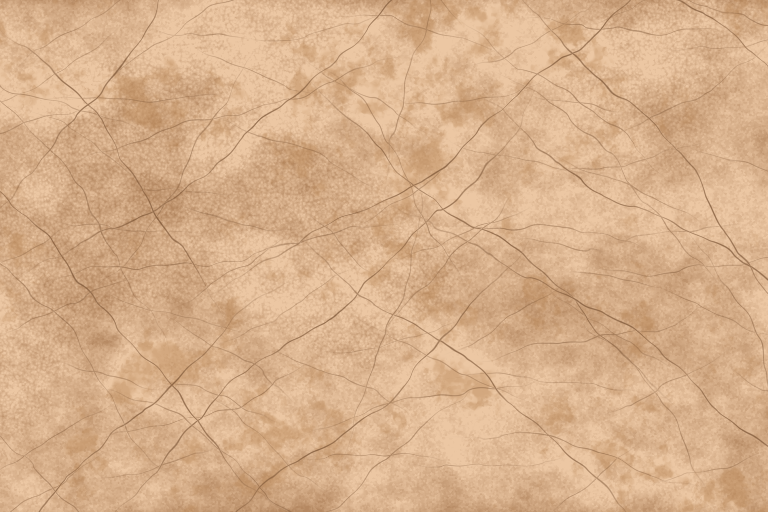
Give the GLSL for this texture, as a Shadertoy shader.

```glsl
const vec3 UMBER = vec3(0.74, 0.57, 0.42);
const vec3 CREAM = vec3(0.90, 0.753, 0.612);
const vec3 RUST = vec3(0.71, 0.51, 0.32);
const vec3 CRACK = vec3(0.45, 0.30, 0.18);
const float MOTTLE_SCALE = 5.5;
const float MOTTLE_GAIN = 0.74;
const float MOTTLE_CONTRAST = 2.15;
const float MEAN_TONE = 0.79;
const float STAIN_SCALE = 8.5;
const float STAIN_AMOUNT = 0.45;
const float PEBBLE_SCALE = 150.0;
const float PEBBLE_DEPTH = 0.6;
const float GRAIN_SCALE = 270.0;
const float GRAIN_DEPTH = 0.42;
const float EDGE_DARKNESS = 0.4;

vec2 hash22(vec2 p) {
    vec3 q = fract(p.xyx * vec3(0.1031, 0.1030, 0.0973));
    q += dot(q, q.yzx + 33.33);
    return fract((q.xx + q.yz) * q.zy);
}

// Cellular noise: x is a smooth blend of cell values, y the nearest distance
vec2 cellular(vec2 p) {
    vec2 cell = floor(p), f = p - cell;
    float total = 0.0, weights = 0.0, nearest = 4.0;
    for (int y = -1; y <= 1; y++)
    for (int x = -1; x <= 1; x++) {
        vec2 offset = vec2(x, y);
        vec2 site = hash22(cell + offset + 57.0);
        vec2 toSite = offset + site - f;
        float d2 = dot(toSite, toSite);
        float w = exp(-7.0 * d2);
        total += w * hash22(cell + offset + 191.0).x;
        weights += w;
        nearest = min(nearest, d2);
    }
    return vec2(total / weights, sqrt(nearest));
}

// Octaves of cellular blotches, turned between layers
float mottle(vec2 p) {
    float sum = 0.0, amp = 1.0, norm = 0.0;
    for (int i = 0; i < 5; i++) {
        sum += amp * cellular(p).x;
        norm += amp;
        amp *= MOTTLE_GAIN;
        p = mat2(1.6, 1.2, -1.2, 1.6) * p + 11.3;
    }
    return sum / norm;
}

// Sideways drift of a crack along its length
float wander(float x, vec2 phase) {
    vec2 a = 6.2832 * phase;
    return 0.030 * sin(5.0 * x + a.x) + 0.009 * sin(14.0 * x + a.y)
         + 0.0030 * sin(37.0 * x + a.x * 3.0) + 0.0012 * sin(97.0 * x + a.y * 5.0);
}

// Scattered tapering cracks; tilt holds the least and greatest slope angle
float cracks(vec2 p, float aspect, int count, float reach, float halfWidth,
             vec2 tilt, float wobble, float seed) {
    float blur = 0.8 / iResolution.y;
    float ink = 0.0;
    for (int i = 0; i < count; i++) {
        float n = float(i);
        vec2 shape = hash22(vec2(n, seed));
        vec2 phase = hash22(vec2(n + 40.0, seed + 9.0));
        vec2 origin = fract(seed * 0.37 + n * vec2(0.7549, 0.5698));
        float side = phase.x < 0.5 ? -1.0 : 1.0;
        float angle = side * mix(tilt.x, tilt.y, shape.x);
        vec2 along = vec2(cos(angle), sin(angle));
        vec2 q = p - origin * vec2(aspect, 1.0);
        q = vec2(dot(q, along), dot(q, vec2(-along.y, along.x)));
        float span = reach * mix(0.55, 1.25, shape.y);
        float taper = 1.0 - smoothstep(0.4, 1.0, abs(q.x) / span);
        float d = abs(q.y - wobble * wander(q.x, phase));
        float pressure = 0.8 + 0.25 * sin(17.0 * q.x + 20.0 * phase.y) + 0.15 * sin(61.0 * q.x);
        float w = halfWidth * pressure;
        float line = min(1.0, 2.0 * w / (w + blur)) * (1.0 - smoothstep(0.0, w + blur, d));
        ink = max(ink, taper * line);
    }
    return ink;
}

void mainImage(out vec4 fragColor, in vec2 fragCoord) {
    vec2 p = fragCoord / iResolution.y;
    float aspect = iResolution.x / iResolution.y;

    // Mottled hide
    float tone = MEAN_TONE + MOTTLE_CONTRAST * (mottle(p * MOTTLE_SCALE * vec2(0.9, 1.1)) - 0.5);

    // Pebbled patches and fine grain
    float patches = smoothstep(0.52, 0.78, cellular(p * 2.6 + 4.0).x);
    tone += PEBBLE_DEPTH * patches * (0.40 - cellular(p * PEBBLE_SCALE).y);
    tone += GRAIN_DEPTH * (cellular(p * GRAIN_SCALE).x - 0.5);

    // Darker upper and lower borders
    tone -= EDGE_DARKNESS * exp(-min(p.y, 1.0 - p.y) / 0.022);
    vec3 color = mix(UMBER, CREAM, clamp(tone, -0.2, 1.15));

    // Rusty stains
    float stain = smoothstep(0.57, 0.78, mottle(p * STAIN_SCALE + 31.0));
    color = mix(color, RUST, STAIN_AMOUNT * stain);

    // Long cracks, branches and hairlines, kinked by a shared warp
    vec2 kink = vec2(cellular(p * 22.0).x, cellular(p * 22.0 + 70.0).x) - 0.5;
    vec2 q = p + 0.007 * kink;
    float ink = 0.80 * cracks(q, aspect, 14, 0.66, 0.0010, vec2(0.50, 0.95), 1.0, 3.0);
    ink = max(ink, 0.62 * cracks(q, aspect, 26, 0.36, 0.0007, vec2(0.15, 1.45), 1.2, 8.0));
    ink = max(ink, 0.55 * cracks(q, aspect, 56, 0.17, 0.0006, vec2(0.0, 0.65), 0.9, 17.0));
    color = mix(color, CRACK, ink);

    fragColor = vec4(color, 1.0);
}
```
